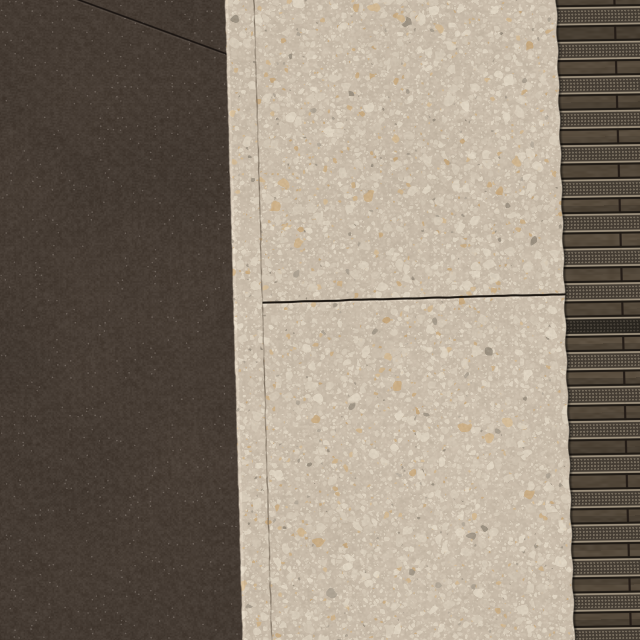
This texture is drawn by a Shadertoy shader. Its source:

```glsl
// Seen from above: dark stone floor, a pale terrazzo band and a metal grate.
// Slanted lines split the regions; chips are layered Voronoi cells cut to
// discs, and the grate is a repeated row of dotted bars and plain slats.

float hash(vec2 p) {
    return fract(sin(dot(p, vec2(127.1, 311.7))) * 43758.5453);
}

vec2 hash2(vec2 p) {
    return vec2(hash(p), hash(p + 57.3));
}

float noise(vec2 p) {
    vec2 i = floor(p), f = fract(p);
    f = f * f * (3.0 - 2.0 * f);
    return mix(mix(hash(i), hash(i + vec2(1, 0)), f.x),
               mix(hash(i + vec2(0, 1)), hash(i + vec2(1, 1)), f.x), f.y);
}

float fbm(vec2 p) {
    float sum = 0.0, amp = 0.5;
    for (int i = 0; i < 4; i++) {
        sum += amp * noise(p);
        p = p * 2.03 + 17.0;
        amp *= 0.5;
    }
    return sum;
}

// Soft line of the given half width around d = 0
float stroke(float d, float halfWidth, float px) {
    return 1.0 - smoothstep(halfWidth - px * 0.5, halfWidth + px, abs(d));
}

// Lays one size of angular stone chips over the base colour
vec3 addChips(vec3 base, vec2 uv, float scale, float density, float px) {
    vec2 p = uv * scale + scale * 0.37;
    p += 0.3 * (vec2(noise(p * 2.1), noise(p * 2.1 + 40.0)) - 0.5);
    vec2 cell = floor(p), id = cell;
    float near = 9.0, second = 9.0;
    for (int y = -1; y <= 1; y++)
    for (int x = -1; x <= 1; x++) {
        vec2 c = cell + vec2(x, y);
        vec2 offset = c + 0.1 + 0.8 * hash2(c + scale) - p;
        float angle = 6.28 * hash(c + 9.1);
        offset = mat2(cos(angle), -sin(angle), sin(angle), cos(angle)) * offset;
        float d = length(offset * vec2(1.0, 1.3));
        if (d < near) { second = near; near = d; id = c; }
        else second = min(second, d);
    }
    float radius = 0.25 + 0.35 * hash(id + 4.7);
    float inside = min(radius - near, (second - near) * 0.6 - 0.03);
    float mask = smoothstep(-0.5, 1.0, inside / (px * scale)) * step(hash(id + 2.9), density);
    float kind = hash(id + 31.3);
    vec3 chip = mix(vec3(0.80, 0.75, 0.68), vec3(0.89, 0.85, 0.78), hash(id + 6.2));
    if (kind > 0.90) chip = mix(vec3(0.84, 0.74, 0.59), vec3(0.77, 0.64, 0.46), hash(id + 8.0));
    if (kind > 0.96) chip = mix(vec3(0.70, 0.66, 0.60), vec3(0.57, 0.53, 0.47), hash(id + 3.0));
    return mix(base, chip, mask * 0.85);
}

vec3 darkFloor(vec2 uv, float px) {
    vec3 col = vec3(0.275, 0.236, 0.204);
    col *= 0.92 + 0.16 * fbm(uv * 7.0);
    col += 0.045 * (noise(uv * 420.0) - 0.5) + 0.03 * (noise(uv * 170.0) - 0.5);
    // Sparse pale mineral specks
    vec2 p = uv * 150.0, id = floor(p);
    float speck = 1.0 - smoothstep(0.05, 0.3, length(fract(p) - 0.25 - 0.5 * hash2(id)));
    col += 0.13 * speck * step(0.93, hash(id + 5.0));
    // Diagonal joint in the upper corner
    float joint = (uv.y - 1.0 + 0.366 * (uv.x - 0.1237)) * 0.94;
    col = mix(col, vec3(0.09, 0.07, 0.06), 0.9 * stroke(joint, 0.0009, px));
    return col + 0.04 * stroke(joint + 0.0025, 0.0006, px);
}

vec3 terrazzo(vec2 uv, float px) {
    vec3 col = vec3(0.785, 0.733, 0.663) + 0.06 * (fbm(uv * 110.0) - 0.5);
    col = addChips(col, uv, 190.0, 0.60, px);
    col = addChips(col, uv, 105.0, 0.50, px);
    col = addChips(col, uv, 58.0, 0.30, px);
    col += 0.035 * (noise(uv * 330.0) - 0.5) + 0.03 * (fbm(uv * 6.0) - 0.5);
    // Thin, broken seam along the band
    float seam = uv.x - (0.4245 - 0.0275 * uv.y) + 0.0012 * (noise(uv.yy * 60.0) - 0.5);
    col = mix(col, vec3(0.46, 0.41, 0.35),
              stroke(seam, 0.0006, px) * (0.35 + 0.6 * noise(uv.yy * 85.0)));
    // Cross joint, slightly rising to the right
    float cross = uv.y - (0.5273 + 0.028 * (uv.x - 0.4128)) + 0.001 * (noise(uv.xx * 40.0) - 0.5);
    float span = smoothstep(-px, px, seam);
    col = mix(col, vec3(0.11, 0.09, 0.07), span * stroke(cross, 0.0012, px));
    return col + 0.04 * span * stroke(cross + 0.003, 0.0008, px);
}

vec3 grate(vec2 uv, float edge, float px) {
    float row = (uv.y - 0.9753 - 0.015 * (uv.x - 0.94)) / 0.0539;
    float rowId = floor(row + 0.5);
    float d = (row - rowId) * 0.0539;
    // Plain slats with upright divisions
    vec3 col = vec3(0.325, 0.282, 0.228) * (0.86 + 0.25 * hash(vec2(rowId, step(0.0, d))));
    col += 0.04 * (noise(uv * vec2(90, 260)) - 0.5);
    col = mix(col, vec3(0.14, 0.11, 0.09), stroke(uv.x - (0.986 - 0.026 * uv.y), 0.0013, px));
    // Dotted bar, with one darker row midway
    float bar = stroke(d, 0.0115, px);
    vec2 dotCell = fract(vec2(uv.x - edge, d) / 0.0052) - 0.5;
    float dots = (1.0 - smoothstep(0.18, 0.42, length(dotCell))) * stroke(d, 0.0085, px);
    vec3 barCol = mix(vec3(0.27, 0.24, 0.205), vec3(0.46, 0.42, 0.36), dots);
    col = mix(col, barCol * (rowId == -9.0 ? 0.6 : 1.0), bar);
    // Shadow gaps and bright metal rims
    col = mix(col, vec3(0.12, 0.10, 0.08), stroke(abs(d) - 0.0155, 0.0016, px));
    col = mix(col, vec3(0.66, 0.61, 0.53), 0.9 * stroke(abs(d) - 0.0128, 0.0010, px));
    return col * mix(0.5, 1.0, smoothstep(0.0, 0.006, uv.x - edge));
}

void mainImage(out vec4 fragColor, in vec2 fragCoord) {
    vec2 uv = fragCoord / iResolution.xy;
    float px = 1.0 / iResolution.y;
    float leftEdge = 0.379 - 0.0275 * uv.y + 0.001 * (noise(uv.yy * 90.0) - 0.5);
    float rightEdge = 0.8975 - 0.0285 * uv.y + 0.0012 * cos(6.283 * (uv.y - 0.9753) / 0.0539);
    vec3 col = mix(darkFloor(uv, px), terrazzo(uv, px), smoothstep(-px, px, uv.x - leftEdge));
    col += 0.05 * stroke(uv.x - leftEdge - 0.003, 0.0015, px);
    col = mix(col, grate(uv, rightEdge, px), smoothstep(-px, px, uv.x - rightEdge));
    fragColor = vec4(col, 1.0);
}
```
